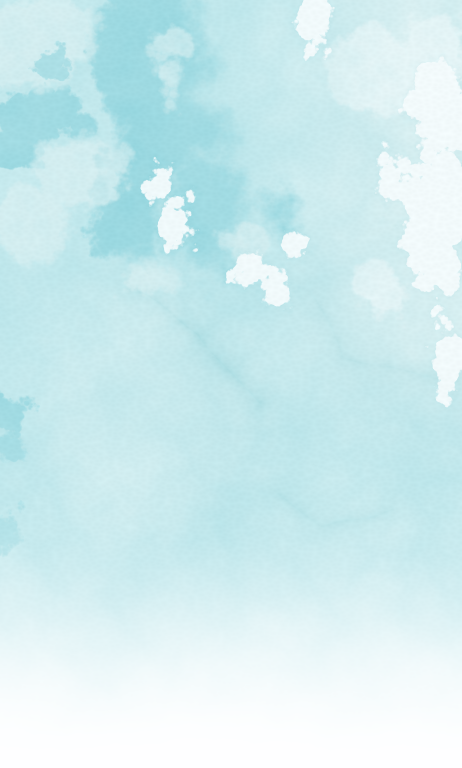
Give the GLSL for this background, as a Shadertoy shader.

```glsl
// Pale turquoise watercolour wash with torn white gaps, fading to bare paper at the foot.

// Lengths are in canvas widths; HEIGHT is the canvas height in that unit.
const float HEIGHT = 1.663;
const float RAGGED = 0.085;
const float GRAIN = 0.022;
const vec3 PAPER = vec3(0.995, 0.998, 1.0);
const vec3 GAP = vec3(0.955, 0.983, 0.988);
const vec3 MIST = vec3(0.845, 0.937, 0.945);
const vec3 WASH = vec3(0.755, 0.908, 0.925);
const vec3 TEAL = vec3(0.610, 0.850, 0.882);

// Patches: centre x, centre y, radius x, radius y.
const vec4 GAPS[10] = vec4[10](
    vec4(0.68, 1.63, 0.037, 0.065), vec4(0.96, 1.437, 0.07, 0.09),
    vec4(0.95, 1.19, 0.075, 0.14), vec4(0.848, 1.278, 0.02, 0.045),
    vec4(0.387, 1.183, 0.036, 0.05), vec4(0.348, 1.252, 0.018, 0.03),
    vec4(0.626, 1.143, 0.026, 0.021), vec4(0.557, 1.074, 0.042, 0.028),
    vec4(0.598, 1.022, 0.024, 0.02), vec4(0.97, 0.904, 0.036, 0.074));
const vec4 MISTS[10] = vec4[10](
    vec4(0.07, 1.58, 0.13, 0.1), vec4(0.17, 1.29, 0.1, 0.075),
    vec4(0.38, 1.578, 0.034, 0.028), vec4(0.361, 1.5, 0.019, 0.04),
    vec4(0.533, 1.143, 0.046, 0.038), vec4(0.815, 1.51, 0.1, 0.1),
    vec4(0.815, 1.035, 0.06, 0.05), vec4(0.315, 1.057, 0.05, 0.028),
    vec4(0.94, 1.53, 0.08, 0.1), vec4(0.07, 1.18, 0.08, 0.08));
const vec4 TEALS[10] = vec4[10](
    vec4(0.08, 1.415, 0.13, 0.055), vec4(0.01, 1.34, 0.06, 0.05),
    vec4(0.598, 1.198, 0.04, 0.038), vec4(0.02, 0.775, 0.045, 0.035),
    vec4(0.015, 0.7, 0.04, 0.025), vec4(0.01, 0.51, 0.035, 0.04),
    vec4(0.32, 1.55, 0.125, 0.17), vec4(0.28, 1.23, 0.085, 0.13),
    vec4(0.445, 1.21, 0.085, 0.13), vec4(0.37, 1.37, 0.12, 0.09));

vec2 hash2(vec2 p) {
    return fract(sin(vec2(dot(p, vec2(127.1, 311.7)), dot(p, vec2(269.5, 183.3)))) * 43758.5);
}

// Distance to the nearest scattered point
float cells(vec2 p) {
    vec2 cell = floor(p), f = fract(p);
    float nearest = 2.0;
    for (int j = -1; j <= 1; j++)
        for (int i = -1; i <= 1; i++) {
            vec2 o = vec2(i, j);
            vec2 v = o + hash2(cell + o) - f;
            nearest = min(nearest, dot(v, v));
        }
    return sqrt(nearest);
}

// Layered cellular noise, centred near zero
float mottle(vec2 p) {
    float sum = 0.0, amp = 0.5;
    for (int i = 0; i < 4; i++) {
        sum += amp * (cells(p) - 0.47);
        p = mat2(1.6, 1.2, -1.2, 1.6) * p + 7.3;
        amp *= 0.55;
    }
    return sum;
}

// Slow drifting offset from layered sines
vec2 drift(vec2 p) {
    return sin(p.yx * vec2(17.0, 14.0) + 2.0 * sin(p * 9.0)) + 0.5 * sin(p.yx * 41.0 + p * 23.0);
}

float ellipse(vec2 p, vec4 e) {
    return (length((p - e.xy) / e.zw) - 1.0) * min(e.z, e.w);
}

float patches(vec2 p, vec4 list[10]) {
    float d = 9.0;
    for (int i = 0; i < 10; i++) d = min(d, ellipse(p, list[i]));
    return d;
}

float segment(vec2 p, vec2 a, vec2 b) {
    vec2 v = b - a;
    return length(p - a - v * clamp(dot(p - a, v) / dot(v, v), 0.0, 1.0));
}

// Thin pigment line with a wide soft bleed, bent at b
float seam(vec2 p, vec2 a, vec2 b, vec2 c) {
    float d = min(segment(p, a, b), segment(p, b, c));
    return 0.4 * exp(-d / 0.006) + 0.6 * exp(-d / 0.035);
}

float cover(float d, float soft) { return smoothstep(soft, -soft, d); }

void mainImage(out vec4 fragColor, in vec2 fragCoord) {
    vec2 p = fragCoord / iResolution.xy * vec2(1.0, HEIGHT);
    float edge = mottle(p * 15.0);
    float cloud = mottle(p * 4.0 + 0.05 * drift(p) + 3.0);
    vec2 q = p + 0.007 * drift(p);
    float rough = RAGGED * edge;

    // Broad wash, paler toward the upper right
    float upperRight = smoothstep(0.5, 0.9, p.x) * smoothstep(0.6, 1.0, p.y);
    vec3 col = mix(WASH, MIST, 0.8 * upperRight);
    col = mix(col, MIST, 0.35 * cover(ellipse(q, vec4(0.33, 0.75, 0.23, 0.25)) + rough, 0.08));
    col -= vec3(0.11, 0.045, 0.035) * cloud;

    // Tide lines where the wash dried
    float lines = seam(q, vec2(0.28, 1.03), vec2(0.43, 0.95), vec2(0.56, 0.79))
        + 0.6 * seam(q, vec2(0.61, 0.6), vec2(0.7, 0.53), vec2(0.84, 0.555))
        + 0.6 * seam(q, vec2(0.67, 1.03), vec2(0.74, 0.89), vec2(1.0, 0.84));
    col -= vec3(0.09, 0.045, 0.04) * lines * (0.8 + edge);

    // Deep pigment, crisp at the left and bleeding inward
    float teal = cover(patches(q, TEALS) + rough, mix(0.007, 0.04, smoothstep(0.15, 0.4, p.x)));
    teal *= mix(0.45, 0.88, smoothstep(0.5, 0.8, p.y)) - 0.7 * cloud;
    col = mix(col, TEAL, teal);

    // Lifted mist, whiter at the right
    float mist = cover(patches(q, MISTS) + rough, 0.014);
    col = mix(col, mix(MIST, GAP, 0.6 * smoothstep(0.6, 0.85, p.x)), mist * (0.78 + 0.6 * edge));
    col = mix(col, TEAL, 0.7 * cover(ellipse(q, vec4(0.126, 1.524, 0.028, 0.022)) + rough, 0.005));

    // Bare gaps with a faint pigment rim
    float gap = patches(q, GAPS) + rough;
    col -= vec3(0.035, 0.015, 0.012) * exp(-abs(gap) / 0.008);
    col = mix(col, GAP, 0.95 * cover(gap, 0.004));

    // Fade to paper, then fibre grain
    float ink = smoothstep(0.03, 0.6, p.y + 0.06 * cloud);
    col = mix(PAPER, col, ink);
    col += GRAIN * ink * (cells(p * vec2(75.0, 115.0)) - 0.47);
    fragColor = vec4(clamp(col, 0.0, 1.0), 1.0);
}
```
